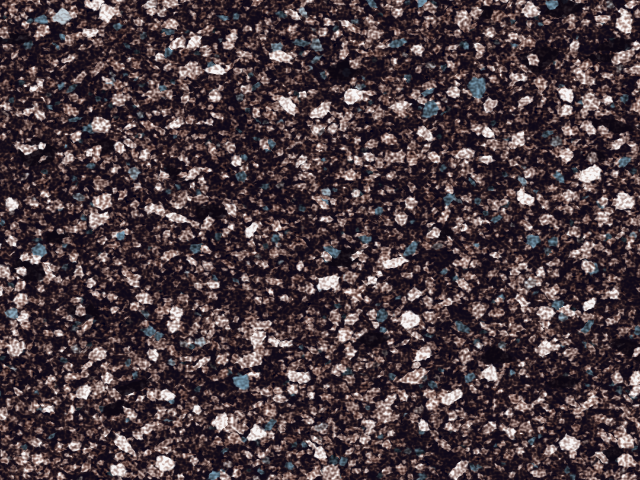
This texture is drawn by a Shadertoy shader. Its source:

```glsl
// Thin section of dark siltstone: pale angular grains in a mottled brown-black matrix.

vec3 hash3(vec2 p) {
    vec3 q = fract(p.xyx * vec3(0.1031, 0.1030, 0.0973));
    q += dot(q, q.yxz + 33.33);
    return fract((q.xxy + q.yzz) * q.zyx);
}

float cornerSlope(vec2 cell, vec2 offset) {
    float a = 6.2832 * hash3(cell).x;
    return dot(vec2(cos(a), sin(a)), offset);
}

float gradientNoise(vec2 p) {
    vec2 i = floor(p), f = p - i;
    vec2 u = f * f * f * (f * (f * 6.0 - 15.0) + 10.0);
    vec2 e = vec2(1.0, 0.0);
    return mix(mix(cornerSlope(i, f), cornerSlope(i + e, f - e), u.x),
               mix(cornerSlope(i + e.yx, f - e.yx), cornerSlope(i + 1.0, f - 1.0), u.x), u.y);
}

// Irregular six-sided grain of unit radius
float grainDistance(vec2 q, vec2 id) {
    float d = -1.0;
    for (int k = 0; k < 6; k++) {
        vec3 h = hash3(id + float(k) * 17.3);
        float a = (float(k) + 0.7 * h.x) * 1.0472;
        d = max(d, dot(q, vec2(cos(a), sin(a))) - 0.68 - 0.4 * h.y);
    }
    return d;
}

// One scattered layer: x = coverage, y = random tone, z = random tint
vec3 scatterGrains(vec2 p, float size, float presence, float seed) {
    vec2 base = floor(p / size);
    float soft = 0.0012 + 0.5 / iResolution.y;
    vec3 best = vec3(0.0);
    for (int y = -1; y <= 1; y++)
    for (int x = -1; x <= 1; x++) {
        vec2 cell = base + vec2(x, y);
        vec2 id = cell + seed;
        vec3 place = hash3(id), shape = hash3(id + 71.7), look = hash3(id + 143.1);
        if (place.z > presence) continue;
        float radius = size * mix(0.22, 0.44, shape.x);
        float stretch = 1.0 + 0.6 * shape.y * shape.y;
        float a = (shape.z - 0.5) * 1.9;
        vec2 q = p - (cell + 0.1 + 0.8 * place.xy) * size;
        q = mat2(cos(a), -sin(a), sin(a), cos(a)) * q;
        q *= vec2(1.0 / stretch, stretch) / radius;
        float cover = smoothstep(soft, -soft, grainDistance(q, id) * radius);
        if (cover > best.x) best = vec3(cover, look.xy);
    }
    return best;
}

// Violet black through brown to warm white
vec3 mineralColor(float t) {
    t = clamp(t, 0.0, 0.97);
    float green = t - 0.42 * t * (1.0 - t);
    return vec3(t, green, green + 0.09 * exp(-6.0 * t) - 0.10 * t * (1.0 - t));
}

void mainImage(out vec4 fragColor, in vec2 fragCoord) {
    vec2 p = fragCoord / iResolution.y;

    // Ragged grain outlines and fine speckle
    vec2 rough = p + 0.003 * vec2(gradientNoise(p * 130.0), gradientNoise(p * 130.0 + 40.0));
    float speckle = gradientNoise(p * vec2(150.0, 170.0)) + 0.5 * gradientNoise(p * 75.0 + 9.0);
    float patches = gradientNoise(p * vec2(7.0, 11.0)) + 0.6 * gradientNoise(p * vec2(19.0, 27.0));

    // Matrix
    float mottle = 0.5 * gradientNoise(p * vec2(40.0, 52.0) + 5.0) + 0.7 * speckle;
    vec3 color = mineralColor(0.045 + 0.05 * exp(4.0 * mottle + 0.8 * patches));

    // Grains, from many small dull ones to few large bright ones
    for (int i = 0; i < 4; i++) {
        float level = float(i);
        vec3 grain = scatterGrains(rough, 0.016 * pow(1.43, level), 0.76 - 0.19 * level, 200.0 + 97.0 * level);
        float tone = 0.18 + 0.15 * level + 0.34 * grain.y;
        tone *= 1.0 + 2.0 * (1.15 - tone) * speckle + 0.5 * (1.0 - level / 3.0) * patches;
        vec3 body = mineralColor(tone);
        vec3 blueGray = vec3(0.50, 0.72, 0.86) * (0.12 + 0.6 * tone);
        body = mix(body, blueGray, smoothstep(0.91, 0.96, grain.z) * 0.85);
        body *= mix(vec3(1.0), vec3(1.04, 0.96, 0.91), step(grain.z, 0.3) * (1.0 - tone));
        color = mix(color, body, grain.x);

        // Opaque lenses lie beneath the two brightest layers
        if (i == 1) {
            float lens = scatterGrains(rough * vec2(0.6, 1.0), 0.06, 0.1, 800.0).x;
            color = mix(color, vec3(0.04, 0.02, 0.06), 0.85 * lens);
        }
    }
    fragColor = vec4(clamp(color, 0.0, 1.0), 1.0);
}
```
